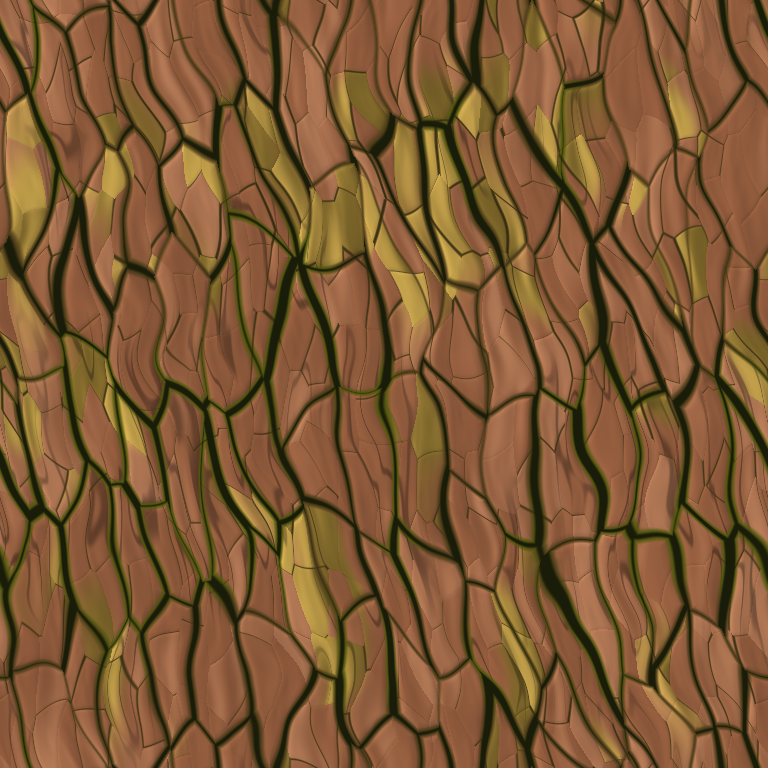
Give the GLSL for this texture, as a Shadertoy shader.

```glsl
// Tiling tree bark: slanted reddish plates, mossy patches and dark olive cracks.

// Grids: columns, rows, and columns of slant gained over the full height.
const vec3 PLATE_GRID  = vec3(17.0, 6.0, 3.0);
const vec3 STRIP_GRID  = vec3(31.0, 12.0, 5.0);
const vec3 PATCH_GRID  = vec3(13.0, 6.0, 2.0);
const vec3 FIBRE_GRID  = vec3(72.0, 9.0, 12.0);
const vec3 GRAIN_GRID  = vec3(150.0, 32.0, 25.0);
const vec3 WOBBLE_GRID = vec3(23.0, 17.0, 4.0);

// Half widths of the cracks in canvas units; negative ones stay closed.
const vec2 PLATE_CRACK = vec2(-0.0025, 0.0068);
const vec2 STRIP_CRACK = vec2(-0.0045, 0.0016);
const float JITTER = 0.84;
const float BEVEL = 0.20;

const vec3 BARK       = vec3(0.56, 0.352, 0.235);
const vec3 BARK_LIGHT = vec3(0.66, 0.445, 0.315);
const vec3 MOSS       = vec3(0.48, 0.39, 0.16);
const vec3 MOSS_LIGHT = vec3(0.73, 0.60, 0.28);
const vec3 SHADE      = vec3(0.31, 0.24, 0.10);
const vec3 LICHEN     = vec3(0.32, 0.35, 0.05);
const vec3 CRACK      = vec3(0.10, 0.11, 0.03);
const float TAU = 6.2831853;

struct Plate {
    float gap;   // canvas distance to the crack, negative inside it
    float lit;   // how far the nearest edge faces the light
    vec2 seed;
};

// Hash of a cell on a slanted grid that wraps at the canvas edges.
vec2 hash2(vec2 id, vec3 grid) {
    id -= floor((id.y + 0.5) / grid.y) * grid.zy;
    id.x = mod(id.x + 0.5, grid.x) - 0.5;
    vec3 q = fract(id.xyx * vec3(0.1031, 0.1030, 0.0973) + grid.x * 0.017);
    q += dot(q, q.yzx + 33.33);
    return fract((q.xx + q.yz) * q.zy);
}

vec2 toGrid(vec2 uv, vec3 grid) {
    return vec2(uv.x * grid.x + uv.y * grid.z, uv.y * grid.y);
}

float noise(vec2 uv, vec3 grid) {
    vec2 p = toGrid(uv, grid), id = floor(p), f = p - id;
    f = f * f * (3.0 - 2.0 * f);
    vec2 e = vec2(0.0, 1.0);
    return mix(mix(hash2(id, grid).x, hash2(id + e.yx, grid).x, f.x),
               mix(hash2(id + e, grid).x, hash2(id + e.yy, grid).x, f.x), f.y);
}

vec2 seedPoint(vec2 id, vec3 grid) {
    return id + 0.5 + JITTER * (hash2(id, grid) - 0.5);
}

// Cellular plates; every border has its own crack width.
Plate plates(vec2 uv, vec3 grid, vec2 crack, float openness) {
    vec2 p = toGrid(uv, grid), base = floor(p), home = base, toHome = vec2(9.0);
    for (int j = -1; j <= 1; j++)
    for (int i = -1; i <= 1; i++) {
        vec2 id = base + vec2(i, j), r = seedPoint(id, grid) - p;
        if (dot(r, r) < dot(toHome, toHome)) { toHome = r; home = id; }
    }
    Plate plate = Plate(1.0, 0.0, hash2(home + 71.0, grid));
    float homeKey = hash2(home, grid).y;
    for (int j = -2; j <= 2; j++)
    for (int i = -2; i <= 2; i++) {
        if (i == 0 && j == 0) continue;
        vec2 id = home + vec2(i, j), r = seedPoint(id, grid) - p;
        vec2 n = normalize(r - toHome);
        vec2 slope = vec2(grid.x * n.x, grid.z * n.x + grid.y * n.y);
        float steep = length(slope);
        vec2 facing = slope / steep;
        float key = fract(homeKey + hash2(id, grid).y);
        float width = mix(crack.x, crack.y, key * 0.65 + openness * 0.35);
        width *= mix(0.3, 1.0, abs(facing.x));
        float gap = dot(0.5 * (r + toHome), n) / steep - width;
        if (gap < plate.gap) {
            plate.gap = gap;
            plate.lit = dot(facing, vec2(-0.8, 0.6));
        }
    }
    return plate;
}

void mainImage(out vec4 fragColor, in vec2 fragCoord) {
    vec2 uv = fragCoord / iResolution.xy;
    float soft = 0.0008 + 0.7 / iResolution.y;

    // Bend the plates so the cracks wander
    vec2 bent = uv;
    bent.x += 0.012 * sin(TAU * (2.0 * uv.y + uv.x))
            + 0.005 * sin(TAU * (5.0 * uv.y - 3.0 * uv.x) + 1.7);
    bent.x += 0.014 * (noise(uv, WOBBLE_GRID) - 0.5);
    bent.y += 0.012 * sin(TAU * (7.0 * uv.x + 2.0 * uv.y));

    float patches = noise(bent, PATCH_GRID);
    float openness = noise(bent + 0.37, PATCH_GRID);
    float fibre = noise(bent, FIBRE_GRID);
    float grain = noise(bent, GRAIN_GRID);
    Plate plate = plates(bent, PLATE_GRID, PLATE_CRACK, openness);
    Plate strip = plates(bent, STRIP_GRID, STRIP_CRACK, patches);

    // Bark and moss
    float tone = 0.35 * fibre + 0.3 * plate.seed.x + 0.35 * strip.seed.x;
    vec3 color = mix(BARK, BARK_LIGHT, smoothstep(0.42, 0.78, tone));
    float mossy = 0.3 * plate.seed.y + 0.3 * strip.seed.y + 0.4 * patches;
    vec3 moss = mix(MOSS, MOSS_LIGHT, smoothstep(0.35, 0.7, tone));
    color = mix(color, moss, smoothstep(0.60, 0.70, mossy));

    // Fibres, hairline fissures and rounded edges
    color *= 0.9 + 0.12 * fibre + 0.08 * grain;
    float fissure = 1.0 - smoothstep(0.01, 0.07, abs(fibre - 0.5));
    color *= 1.0 - 0.3 * fissure * smoothstep(0.4, 0.75, openness);
    color *= 1.0 + BEVEL * plate.lit * (1.0 - smoothstep(0.0, 0.013, plate.gap));
    color *= 1.0 + 0.5 * BEVEL * strip.lit * (1.0 - smoothstep(0.0, 0.007, strip.gap));

    // Cracks with shaded, partly green rims
    vec3 rim = mix(SHADE, LICHEN, smoothstep(0.5, 0.75, openness));
    color = mix(color, rim, 0.9 * (1.0 - smoothstep(0.001, 0.0055, plate.gap)));
    color = mix(color, SHADE, 0.8 * (1.0 - smoothstep(0.0, 0.0022, strip.gap)));
    color = mix(color, CRACK, 0.7 * (1.0 - smoothstep(-soft, soft, strip.gap)));
    color = mix(color, CRACK, 1.0 - smoothstep(-soft, soft, plate.gap));

    fragColor = vec4(color, 1.0);
}
```
